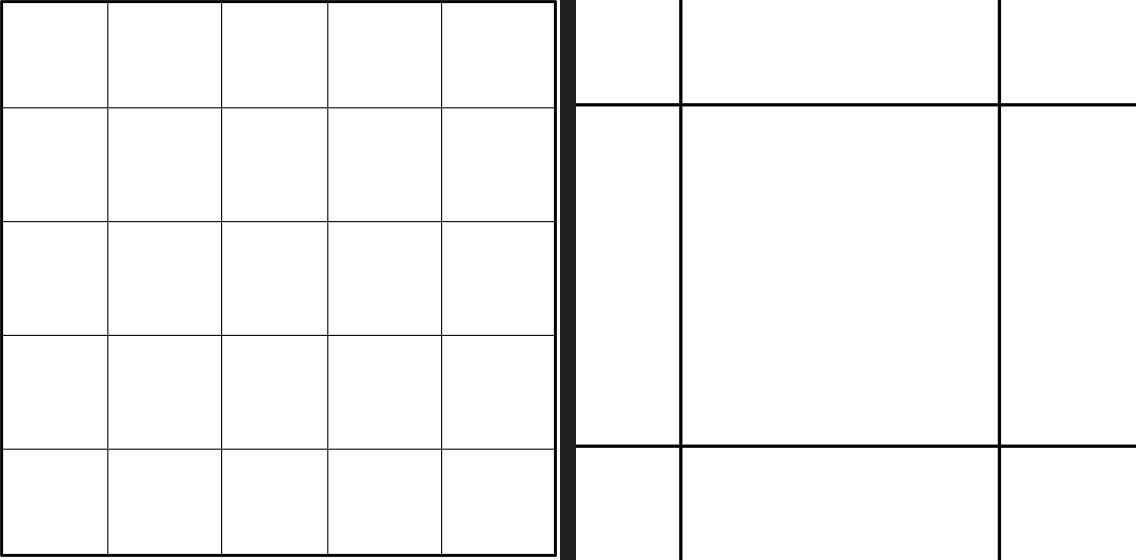
Left, the full canvas; right, a detail of the centre.
Give the GLSL for this pattern, as a Shadertoy shader.

```glsl
// A plain five by five grid of thin black lines in a heavier black frame on white.

#define CELLS 5             // repeats across and down
#define STEP 0.013546       // unit that line positions snap to
#define SPAN 73.0           // frame side, in steps
#define MARGIN 0.0029       // left and top edge to frame centre line
#define THIN_WIDTH 0.00195  // inner lines
#define FRAME_WIDTH 0.0053  // outer frame
#define PAPER vec3(1.0)
#define INK vec3(0.0)

// Coverage of a stroke whose centre line lies at the given distance
float stroke(float dist, float width, float pixel) {
    return clamp(0.5 + (0.5 * width - dist) / pixel, 0.0, min(1.0, width / pixel));
}

// Signed distance to a box centred on the origin
float boxDistance(vec2 p, vec2 halfSize) {
    vec2 q = abs(p) - halfSize;
    return length(max(q, 0.0)) + min(max(q.x, q.y), 0.0);
}

// Snapped position of a grid line: columns round down, outer rows are shorter
vec2 linePosition(float i) {
    float column = floor(i * SPAN / float(CELLS));
    float row = 14.0 * i + clamp(i - 1.0, 0.0, 3.0);
    return STEP * vec2(column, row);
}

void mainImage(out vec4 fragColor, in vec2 fragCoord) {
    // Canvas units measured from the top left corner of the frame
    float pixel = 1.0 / min(iResolution.x, iResolution.y);
    vec2 p = vec2(fragCoord.x, iResolution.y - fragCoord.y) * pixel - MARGIN;

    // Inner lines
    float ink = 0.0;
    for (int i = 1; i < CELLS; i++) {
        vec2 dist = abs(p - linePosition(float(i)));
        ink = max(ink, stroke(dist.x, THIN_WIDTH, pixel));
        ink = max(ink, stroke(dist.y, THIN_WIDTH, pixel));
    }

    // Frame, which also bounds the inner lines
    vec2 halfFrame = vec2(0.5 * SPAN * STEP);
    float edge = boxDistance(p - halfFrame, halfFrame);
    ink *= step(edge, 0.0);
    ink = max(ink, stroke(abs(edge), FRAME_WIDTH, pixel));

    fragColor = vec4(mix(PAPER, INK, ink), 1.0);
}
```
